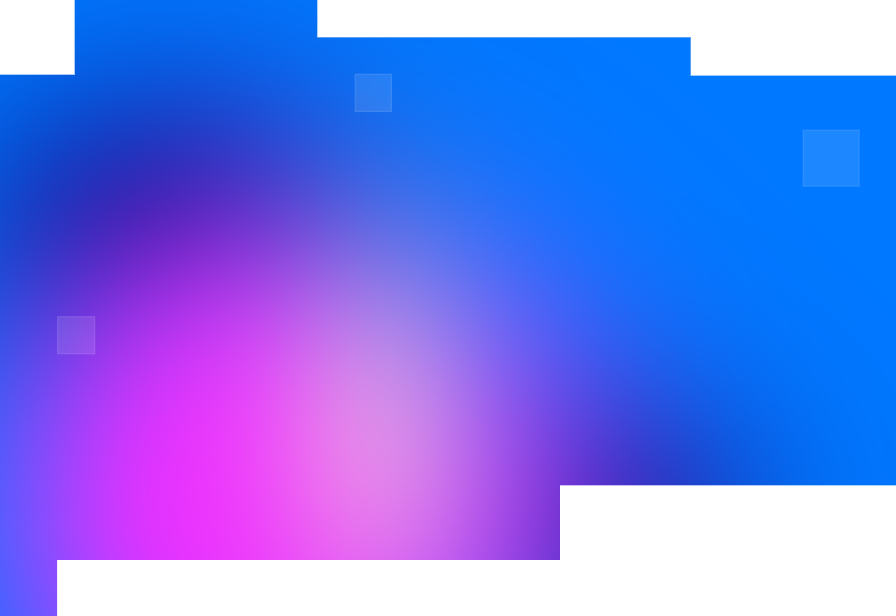
Reproduce this background procedurally as a Shadertoy shader.

```glsl
// A blue field with a magenta bloom, cut by a stepped white frame.
// Elliptical falloffs blend the colours; box distances on a 48 x 33 grid
// shape the frame and three translucent tiles.

#define GRID vec2(48.0, 33.0)
#define BLUE vec3(0.0, 0.47, 1.0)
#define NAVY vec3(0.0, 0.12, 0.60)
#define MAGENTA vec3(0.93, 0.18, 1.0)
#define PALE_SHIFT vec3(0.0, 0.34, -0.08)
#define TILE_ALPHA 0.11
#define RIM_ALPHA 0.06
#define RIM_WIDTH 0.07

// Signed distance to the box between two corners
float boxDistance(vec2 p, vec2 low, vec2 high) {
    vec2 q = abs(p - 0.5 * (low + high)) - 0.5 * (high - low);
    return length(max(q, 0.0)) + min(max(q.x, q.y), 0.0);
}

// Elliptical glow; a larger power gives a flatter core
float glow(vec2 p, vec2 center, vec2 radius, float power) {
    return exp(-pow(length((p - center) / radius), power));
}

float coverage(float dist, float pixel) {
    return clamp(0.5 - dist / pixel, 0.0, 1.0);
}

vec3 backdrop(vec2 p) {
    // Dark shoulders around the bloom
    vec3 color = mix(BLUE, NAVY, glow(p, vec2(8.75, 20.5), vec2(10.6, 8.4), 2.0));
    color = mix(color, NAVY, 0.85 * glow(p, vec2(31.9, 4.9), vec2(8.9, 7.8), 2.0));

    // Bloom, wider on its right side
    vec2 bloomCenter = vec2(13.75, 6.1);
    float bloomWidth = p.x < bloomCenter.x ? 13.9 : 18.4;
    color = mix(color, MAGENTA, glow(p, bloomCenter, vec2(bloomWidth, 16.3), 3.0));

    // Soft pale column
    return color + PALE_SHIFT * glow(p, vec2(20.3, 10.2), vec2(6.25, 10.9), 2.0);
}

// Union of the white blocks, extended past the canvas
float frameDistance(vec2 p) {
    float d = boxDistance(p, vec2(-1.0, 29.0), vec2(4.0, 34.0));
    d = min(d, boxDistance(p, vec2(17.0, 31.0), vec2(49.0, 34.0)));
    d = min(d, boxDistance(p, vec2(37.0, 28.95), vec2(49.0, 34.0)));
    d = min(d, boxDistance(p, vec2(30.0, -1.0), vec2(49.0, 7.0)));
    return min(d, boxDistance(p, vec2(3.06, -1.0), vec2(49.0, 3.0)));
}

float tileDistance(vec2 p) {
    float d = boxDistance(p, vec2(19.0, 27.0), vec2(21.0, 29.05));
    d = min(d, boxDistance(p, vec2(43.0, 23.0), vec2(46.05, 26.05)));
    return min(d, boxDistance(p, vec2(3.06, 14.02), vec2(5.1, 16.06)));
}

void mainImage(out vec4 fragColor, in vec2 fragCoord) {
    vec2 p = fragCoord / iResolution.xy * GRID;
    float pixel = GRID.x / iResolution.x;
    vec3 color = backdrop(p);

    // Tiles with a slightly brighter rim
    float tile = tileDistance(p);
    float fill = coverage(tile, pixel);
    float rim = fill - coverage(tile + RIM_WIDTH, pixel);
    color = mix(color, vec3(1.0), TILE_ALPHA * fill + RIM_ALPHA * rim);

    color = mix(color, vec3(1.0), coverage(frameDistance(p), pixel));
    fragColor = vec4(clamp(color, 0.0, 1.0), 1.0);
}
```
